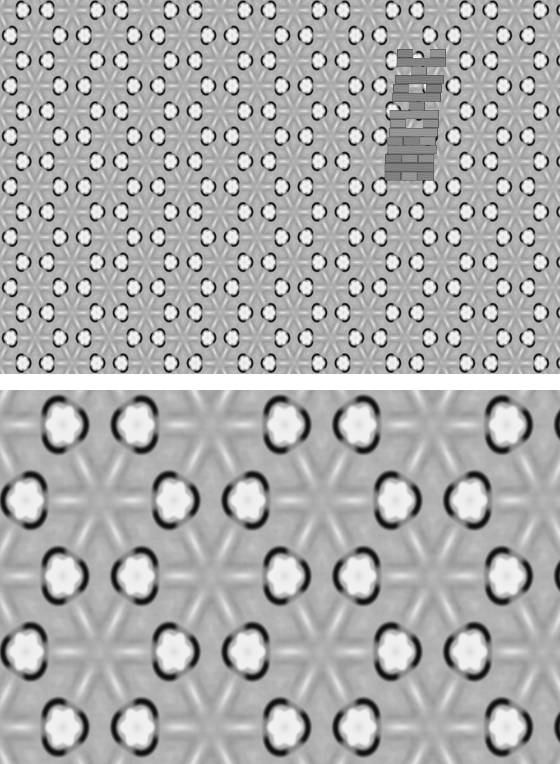
Top, the full canvas; bottom, a detail of the centre.
This pattern is drawn by a Shadertoy shader. Its source:

```glsl
const vec2  PERIOD     = vec2(0.1977, 0.1348); // lattice step, canvas heights
const vec2  ORIGIN     = vec2(0.1928, 0.9727); // centre of one rosette
const float GROUND     = 0.69;
const float STAR_TONE  = 0.94;
const float RIM_TONE   = 0.07;
const float RAY_TONE   = 0.88;
const float STAR_SIZE  = 0.122;   // the motif sizes are in vertical periods
const float RIM_SIZE   = 0.167;
const float RIM_WIDTH  = 0.022;
const float SOFTNESS   = 0.018;
const float MOTTLE     = 0.022;
const float TOWER_TOP  = 0.869;
const float LAYER_H    = 0.02344;
const float LAYERS     = 15.0;
const float TOWER_HALF = 0.0655;
const float TOP_X      = 1.127;
const float FOOT_X     = 1.092;
const float SQRT3      = 1.7320508;
const float PI         = 3.1415927;

// Offset from the nearest rosette centre on a hexagonal lattice
vec2 hexOffset(vec2 p) {
    vec2 cell = vec2(SQRT3, 1.0);
    vec2 a = p - cell * round(p / cell);
    vec2 b = p - cell * (floor(p / cell) + 0.5);
    return dot(a, a) < dot(b, b) ? a : b;
}

// Mirror into one twelfth of the rosette, a corner lying on +x
vec2 kaleidoscope(vec2 p) {
    float sector = PI / 3.0;
    float angle = atan(p.y, p.x + 1e-6);
    angle = abs(angle - sector * round(angle / sector));
    return length(p) * vec2(cos(angle), sin(angle));
}

// Soft mottling from layered sines
float mottle(vec2 p) {
    float sum = 0.0, gain = 0.5;
    for (int i = 0; i < 4; i++) {
        sum += gain * sin(p.x + 1.7 * sin(p.y)) * sin(p.y + 1.3 * sin(p.x));
        p = mat2(1.5, 0.9, -0.9, 1.5) * p + 2.1;
        gain *= 0.75;
    }
    return sum;
}

float softSpot(vec2 p, vec2 size) {
    p /= size;
    return exp(-dot(p, p));
}

float rosettes(vec2 uv, float pixel) {
    vec2 local = (uv - ORIGIN) / PERIOD * vec2(SQRT3, 1.0);
    vec2 p = kaleidoscope(hexOffset(local));
    float soft = max(SOFTNESS, pixel / PERIOD.y);
    float tone = GROUND + MOTTLE * mottle(uv * 190.0);

    // Ripples and pale rays
    tone += 0.025 * cos(length(p) * 42.0) * exp(-3.0 * length(p));
    tone -= 0.09 * softSpot(p - vec2(0.14, 0.08), vec2(0.05, 0.04));
    tone -= 0.08 * softSpot(p - vec2(0.28, 0.07), vec2(0.08, 0.025));
    tone += 0.06 * softSpot(p - vec2(0.32, 0.18), vec2(0.06, 0.03));
    tone = mix(tone, RAY_TONE, softSpot(p - vec2(0.25, 0.0), vec2(0.10, 0.024)));

    // Corner star with a three-lobed, broken dark rim
    vec2 v = p - vec2(1.0 / SQRT3, 0.0);
    float dist = length(v);
    float angle = atan(v.y, -v.x);
    float lobe = 0.5 - 0.5 * cos(3.0 * angle);
    float rimRadius = RIM_SIZE + 0.028 * (lobe - 0.5);
    float rim = 1.0 - smoothstep(RIM_WIDTH - soft, RIM_WIDTH + soft, abs(dist - rimRadius));
    rim *= mix(0.25, 1.0, smoothstep(0.05, 0.6, lobe));
    tone = mix(tone, RIM_TONE, rim);
    float starRadius = STAR_SIZE + 0.014 * cos(6.0 * angle);
    float star = 1.0 - smoothstep(-soft, soft, dist - starRadius);
    tone = mix(tone, STAR_TONE, star);
    return tone - 0.07 * softSpot(v, vec2(0.035)) * star;
}

// Leaning stack: long planks alternate with three block ends; returns tone and cover
vec2 tower(vec2 uv, float pixel) {
    float fromTop = (TOWER_TOP - uv.y) / LAYER_H;
    float layer = clamp(floor(fromTop), 0.0, LAYERS - 1.0);
    float x = uv.x - mix(TOP_X, FOOT_X, layer / (LAYERS - 1.0));
    x -= 0.0025 * sin(layer * 2.4);
    float y = (fromTop - layer - 0.5) * LAYER_H;

    bool ends = mod(layer, 2.0) < 0.5;
    float halfWidth = TOWER_HALF;
    float slot = 0.0;
    if (ends) {
        halfWidth /= 3.0;
        slot = clamp(round(x / (2.0 * halfWidth)), -1.0, 1.0);
        x -= slot * 2.0 * halfWidth;
    }
    // Upper layers lose either their middle or their outer blocks
    bool outer = abs(slot) > 0.5;
    bool keepsOuter = mod(layer, 4.0) < 0.5;
    bool missing = ends && layer < 9.0 && outer != keepsOuter;

    vec2 edge = abs(vec2(x, y)) - vec2(halfWidth, 0.5 * LAYER_H);
    float d = max(edge.x, edge.y);
    float cover = missing ? 0.0 : 1.0 - smoothstep(-0.5 * pixel, 0.5 * pixel, d);
    float tone = 0.54 + 0.05 * sin(layer * 3.7 + slot * 2.3);
    tone += 0.02 * sin(y * 1400.0 + 2.0 * sin(x * 50.0));
    tone = mix(0.27, tone, smoothstep(0.0, 0.003, -d));
    return vec2(tone, cover);
}

void mainImage(out vec4 fragColor, in vec2 fragCoord) {
    float pixel = 1.0 / iResolution.y;
    vec2 uv = fragCoord * pixel;
    vec2 stack = tower(uv, pixel);
    float tone = mix(rosettes(uv, pixel), stack.x, stack.y);
    fragColor = vec4(vec3(clamp(tone, 0.0, 1.0)), 1.0);
}
```
